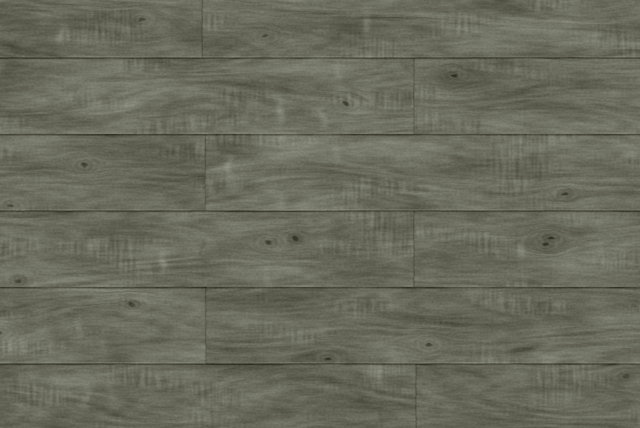
Reproduce this texture procedurally as a Shadertoy shader.

```glsl
const vec2 PLANK = vec2(1.1, 0.1787);   // length and width, in canvas heights

vec2 hash2(vec2 p) {
    vec3 q = fract(p.xyx * vec3(0.1031, 0.1030, 0.0973));
    q += dot(q, q.yzx + 33.33);
    return fract((q.xx + q.yz) * q.zy);
}

float corner(vec2 cell, vec2 offset, vec2 f) {
    float angle = 6.2832 * hash2(cell + offset).x;
    return dot(vec2(cos(angle), sin(angle)), f - offset);
}

float gradientNoise(vec2 p) {
    vec2 i = floor(p), f = p - i;
    vec2 u = f * f * f * (f * (f * 6.0 - 15.0) + 10.0);
    return mix(mix(corner(i, vec2(0, 0), f), corner(i, vec2(1, 0), f), u.x),
               mix(corner(i, vec2(0, 1), f), corner(i, vec2(1, 1), f), u.x), u.y);
}

float fbm(vec2 p) {
    float sum = 0.0, amp = 1.0;
    for (int i = 0; i < 4; i++) {
        sum += amp * gradientNoise(p);
        p = p * 2.03 + 17.3;
        amp *= 0.55;
    }
    return sum;
}

float line(float d, float halfWidth, float px) {
    return 1.0 - smoothstep(halfWidth - px, halfWidth + px, abs(d));
}

// Adds knots and short upright flecks to the tone, and bends the grain around the knots
float blemishes(vec2 local, vec2 id, inout vec2 grain) {
    float tone = 0.0;
    for (int k = 0; k < 4; k++) {
        vec2 key = id * 7.0 + float(k) * 13.7;
        vec2 rel = local - PLANK * (0.06 + 0.88 * hash2(key));
        rel.y += 0.006 * gradientNoise(rel * 60.0 + key);
        float e = length(rel * vec2(1.0, 1.8));
        float strength = smoothstep(0.3, 0.9, hash2(key + 3.1).x);
        grain.y -= rel.y * strength * 1.1 * exp(-e * e * 500.0);
        tone -= strength * (0.75 * exp(-e * e * 9000.0) + 0.3 * sin(e * 420.0) * exp(-e * 55.0));

        vec2 fleck = local - PLANK * (0.05 + 0.9 * hash2(key + 5.7));
        fleck.x += 0.012 * gradientNoise(vec2(fleck.y * 35.0, key.x));
        float shade = hash2(key + 9.2).y - 0.35;
        fleck /= vec2(shade > 0.0 ? 0.009 : 0.004, 0.026);
        tone += 0.8 * shade * exp(-dot(fleck, fleck));
    }
    return tone;
}

float woodTone(vec2 local, vec2 id) {
    vec2 seed = 60.0 * hash2(id + 41.0);
    vec2 grain = local;
    float tone = 0.53 + 0.12 * (hash2(id + 8.0).y - 0.5) + blemishes(local, id, grain);

    // Broad clouds, flowing figure and fine fibres
    float figure = gradientNoise(grain * vec2(2.2, 10.0) + seed);
    tone += 0.42 * fbm(grain * vec2(3.5, 13.0) + seed + 20.0);
    tone += 0.36 * fbm(vec2(grain.x * 3.0, grain.y * 38.0 + 5.0 * figure) + seed);
    tone += 0.07 * sin(38.0 * figure + 3.0 * gradientNoise(grain * vec2(8.0, 30.0)));
    tone += 0.24 * gradientNoise(grain * vec2(28.0, 170.0) + seed);
    tone += 0.20 * gradientNoise(local * vec2(150.0, 210.0) + seed);

    // Dark cracks along the grain
    float crack = gradientNoise(vec2(grain.x * 6.0, grain.y * 65.0 + 4.0 * figure) + seed + 7.0);
    tone -= 0.4 * smoothstep(0.32, 0.6, crack) * smoothstep(-0.1, 0.35, -figure);

    // Patches of upright saw marks
    float patches = smoothstep(0.0, 0.4, gradientNoise(local * vec2(5.0, 17.0) + seed + 33.0));
    float saw = gradientNoise(local * vec2(130.0, 16.0) + seed);
    return tone + patches * (0.06 + 0.45 * saw);
}

void mainImage(out vec4 fragColor, in vec2 fragCoord) {
    float px = 1.0 / iResolution.y;
    vec2 p = fragCoord * px;

    // Staggered planks
    float y = p.y - 0.150;
    float row = floor(y / PLANK.y);
    float x = p.x - (mod(row, 2.0) < 0.5 ? 0.477 : 0.968) - 0.012 * (hash2(vec2(row, 4.0)).x - 0.5);
    vec2 id = vec2(floor(x / PLANK.x), row) + 20.0;
    vec2 local = mod(vec2(x, y), PLANK);
    float tone = woodTone(local, id);

    // Seams: a dark gap with a worn pale edge above it
    vec2 gap = local - PLANK * step(0.5 * PLANK, local);
    float wear = gradientNoise(vec2(p.x * 5.0, round(y / PLANK.y) * 3.7));
    tone -= (0.75 + 0.4 * wear) * line(gap.y + 0.0008, 0.0018, px);
    tone += (0.35 - 0.4 * wear) * line(gap.y - 0.0026, 0.0012, px);
    tone -= 0.45 * line(gap.x, 0.0014, px);
    tone -= 0.12 * exp(-abs(gap.y) * 220.0);

    vec3 color = mix(vec3(0.31, 0.31, 0.26), vec3(0.50, 0.51, 0.45), clamp(tone, -0.9, 1.5));
    fragColor = vec4(color, 1.0);
}
```
